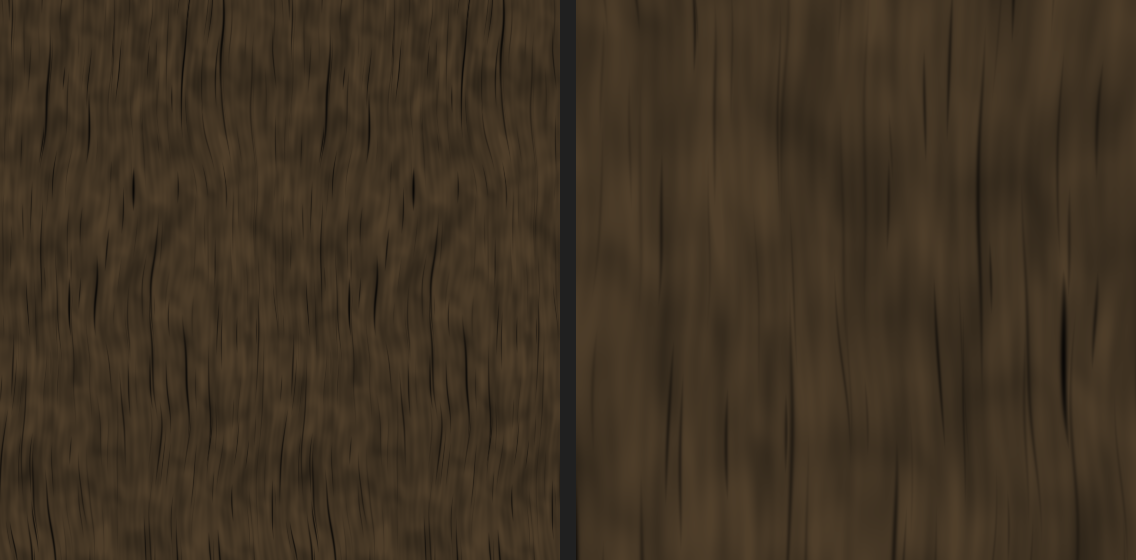
Left, the full canvas; right, a detail of the centre.
Give the GLSL for this texture, as a WebGL 2 fragment shader.

```glsl
#version 300 es
precision highp float;

uniform vec2 u_resolution;
out vec4 fragColor;

const float TILE = 0.5; // width after which the grain repeats
const vec3 DARK_WOOD = vec3(0.180, 0.144, 0.098);
const vec3 LIGHT_WOOD = vec3(0.312, 0.246, 0.166);
const vec3 CRACK_COLOR = vec3(0.035, 0.028, 0.020);

vec2 hash2(vec2 p) {
    vec3 q = fract(vec3(p.xyx) * vec3(0.1031, 0.1030, 0.0973));
    q += dot(q, q.yzx + 33.33);
    return fract((q.xx + q.yz) * q.zy);
}

float cornerSlope(vec2 corner, vec2 toPoint, float period) {
    float angle = 6.2832 * hash2(vec2(mod(corner.x, period), corner.y) + 11.0).x;
    return dot(vec2(cos(angle), sin(angle)), toPoint);
}

// Gradient noise, periodic across one tile; freq.x * TILE must be whole
float tileNoise(vec2 p, vec2 freq) {
    vec2 q = p * freq;
    float period = freq.x * TILE;
    vec2 cell = floor(q);
    vec2 f = q - cell;
    vec2 s = f * f * f * (f * (f * 6.0 - 15.0) + 10.0);
    vec2 e = vec2(1.0, 0.0);
    float low = mix(cornerSlope(cell, f, period),
                    cornerSlope(cell + e.xy, f - e.xy, period), s.x);
    float high = mix(cornerSlope(cell + e.yx, f - e.yx, period),
                     cornerSlope(cell + e.xx, f - e.xx, period), s.x);
    return mix(low, high, s.y);
}

// Bends the straight grain into slow waves
vec2 bendGrain(vec2 p) {
    float wave = 0.030 * tileNoise(p, vec2(4.0, 3.5));
    float ripple = 0.007 * tileNoise(p + vec2(0.0, 7.0), vec2(12.0, 9.0));
    return vec2(p.x + wave + ripple, p.y);
}

// Mottled clouds crossed by short vertical fibres
float woodTone(vec2 p, vec2 grain) {
    float swirl = tileNoise(p + vec2(0.0, 21.0), vec2(24.0, 18.0));
    vec2 mottled = grain + swirl * vec2(0.016, 0.024);
    float tone = 0.60;
    tone += 0.20 * tileNoise(p + vec2(0.0, 3.0), vec2(6.0, 3.0));
    tone += 0.48 * tileNoise(mottled + vec2(0.0, 5.0), vec2(18.0, 10.0));
    tone += 0.42 * tileNoise(mottled + vec2(0.0, 9.0), vec2(36.0, 24.0));
    tone += 0.36 * tileNoise(grain + vec2(0.0, 13.0), vec2(60.0, 9.0));
    tone += 0.30 * tileNoise(grain + vec2(0.0, 17.0), vec2(140.0, 14.0));
    return tone;
}

// One tapered slit per grid cell: x is the sharp core, y the soft shade
vec2 cracks(vec2 p, vec2 grid, float width, float seed, float pixel) {
    vec2 cell = floor(p * grid);
    vec2 result = vec2(0.0);
    for (int j = -1; j <= 1; j++) {
        for (int i = -1; i <= 1; i++) {
            vec2 id = cell + vec2(i, j);
            vec2 key = vec2(mod(id.x, grid.x * TILE), id.y) + seed;
            vec2 place = hash2(key);
            vec2 traits = hash2(key + 57.0);
            vec2 offset = p - (id + place) / grid;
            float halfLength = mix(0.18, 0.62, traits.x) / grid.y;
            float t = offset.y / halfLength;
            float taper = max(1.0 - t * t, 0.0);
            float lean = 0.08 * (place.y - 0.5);
            float d = offset.x - lean * offset.y;
            float depth = traits.y * traits.y;
            float w = max(width * mix(0.6, 1.0, depth) * sqrt(taper), 0.6 * pixel);
            float strength = mix(0.15, 1.0, depth) * taper;
            float core = strength * exp(-d * d / (w * w));
            // The shade spreads further on one side of the slit
            float spread = width * (d * (place.x - 0.5) > 0.0 ? 3.0 : 1.2);
            float shade = strength * taper * exp(-abs(d) / spread);
            result = max(result, vec2(core, shade));
        }
    }
    return result;
}

void main() {
    vec2 p = gl_FragCoord.xy / u_resolution.y;
    float pixel = 1.0 / u_resolution.y;
    vec2 grain = bendGrain(p);

    vec3 color = mix(DARK_WOOD, LIGHT_WOOD, clamp(woodTone(p, grain), 0.0, 1.0));

    // Long deep splits, then short faint checks
    vec2 deep = cracks(grain, vec2(22.0, 4.5), 0.0021, 3.0, pixel);
    vec2 fine = cracks(grain, vec2(34.0, 9.0), 0.0014, 91.0, pixel);
    float shade = max(0.30 * deep.y, 0.20 * fine.y);
    float core = max(deep.x, 0.70 * fine.x);

    color *= 1.0 - shade;
    color = mix(color, CRACK_COLOR, core);
    fragColor = vec4(color, 1.0);
}
```
